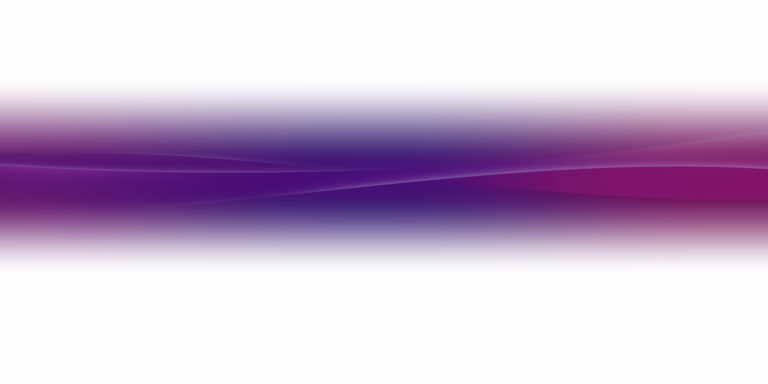
Give the GLSL for this background, as a WebGL 1 fragment shader.

```glsl
precision highp float;
// A soft violet band on white, crossed by thin glowing silk ribbons.
uniform vec2 u_resolution;

const vec3 PAPER = vec3(0.995);
const vec3 SHEEN = vec3(0.60, 0.48, 0.74);

// Three colours blended from the left edge over the middle to the right edge.
vec3 acrossBand(float x, vec3 left, vec3 middle, vec3 right) {
  vec3 c = mix(left, middle, smoothstep(0.0, 0.46, x));
  return mix(c, right, smoothstep(0.5, 0.93, x));
}

// Rises from 0 to 1 around a, then falls back around b.
float window(float x, float a, float b, float soft) {
  return smoothstep(a - soft, a + soft, x) * (1.0 - smoothstep(b - soft, b + soft, x));
}

// Sharp on the lower side of the edge, fading out over its upper side.
float edgeGlow(float d, float width, float px) {
  return smoothstep(-px, px, d) * exp(-max(d, 0.0) / width);
}

// Ribbon edges: height as a function of x.
float sagCurve(float x) {
  return 0.57 + x * (-0.13 + 0.216 * x);
}

float risingCurve(float x) {
  return 0.434 + x * (0.057 + x * (0.384 - 0.315 * x));
}

float fallingCurve(float x) {
  return mix(0.602, 0.479, smoothstep(0.1, 0.95, x));
}

void main() {
  vec2 uv = gl_FragCoord.xy / u_resolution;
  float x = uv.x;
  float y = uv.y;
  float px = max(1.0 / u_resolution.y, 0.002);

  // Signed heights above each ribbon edge
  float sag = y - sagCurve(x);
  float rising = y - risingCurve(x);
  float falling = y - fallingCurve(x);

  // Band body: muted outer tint with a richer core
  vec3 outer = acrossBand(x, vec3(0.42, 0.12, 0.43), vec3(0.23, 0.14, 0.46), vec3(0.48, 0.14, 0.40));
  vec3 core = acrossBand(x, vec3(0.37, 0.08, 0.44), vec3(0.27, 0.05, 0.46), vec3(0.49, 0.09, 0.41));
  vec3 color = mix(outer, core, window(y, 0.48, 0.59, 0.06));

  // Saturated silk between the ribbon edges
  float violetSilk = smoothstep(-px, px, -sag) * smoothstep(-0.01, 0.02, rising);
  color = mix(color, vec3(0.29, 0.04, 0.47), 0.55 * violetSilk * window(x, 0.2, 0.62, 0.2));
  float magentaSilk = smoothstep(-px, px, -rising) * smoothstep(-0.02, 0.01, falling);
  color = mix(color, vec3(0.51, 0.07, 0.42), 0.75 * magentaSilk * smoothstep(0.5, 0.85, x));
  float upperSilk = smoothstep(-px, px, sag) * smoothstep(-px, px, -falling);
  color = mix(color, vec3(0.32, 0.06, 0.44), 0.5 * upperSilk * (1.0 - smoothstep(0.3, 0.5, x)));

  // Broad mauve glows beside the edges
  color += vec3(0.10, 0.07, 0.11) * edgeGlow(-sag, 0.022, px) * (1.0 - smoothstep(0.05, 0.35, x));
  color += vec3(0.08, 0.07, 0.07) * edgeGlow(rising, 0.025, px) * smoothstep(0.3, 0.65, x);
  color += vec3(0.06, 0.05, 0.05) * edgeGlow(-sag, 0.02, px) * smoothstep(0.6, 0.9, x);

  // Fine highlights along the edges
  float sagLight = 0.55 * (1.0 - smoothstep(0.25, 0.6, x)) + 0.3 * smoothstep(0.75, 1.0, x);
  color = mix(color, SHEEN, sagLight * edgeGlow(sag, 0.006, px));
  float risingLight = 0.12 * smoothstep(0.1, 0.3, x) + 0.5 * smoothstep(0.33, 0.5, x);
  color = mix(color, SHEEN, risingLight * edgeGlow(rising, 0.007, px));
  color = mix(color, SHEEN, 0.35 * window(x, 0.2, 0.36, 0.1) * edgeGlow(falling, 0.005, px));

  // Thin shadow under the falling ribbon on the right
  color *= 1.0 - 0.15 * smoothstep(0.55, 0.75, x) * edgeGlow(-falling, 0.012, px);

  // Feather the band into the white ground
  float cover = smoothstep(0.28, 0.49, y) * (1.0 - smoothstep(0.57, 0.80, y));
  gl_FragColor = vec4(mix(PAPER, color, cover), 1.0);
}
```
